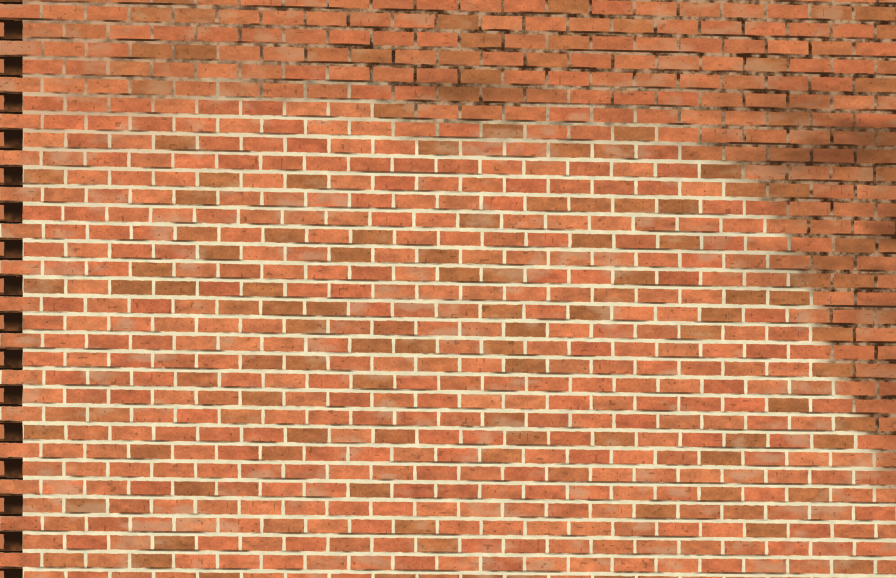
Reproduce this texture procedurally as a Shadertoy shader.

```glsl
// A weathered running-bond brick wall: slightly tilted courses with cream joints,
// sooty joints along the top and right, and a toothed corner at the left.
// Each brick is a box distance in a staggered grid, stained by value noise.
#define COURSES 32.0
#define BRICK_LENGTH 0.0759
#define JOINT_HALF vec2(0.0029, 0.0035)
#define CORNER_X 0.039
#define CLAY vec3(0.82, 0.495, 0.32)
#define CLAY_RED vec3(0.79, 0.42, 0.275)
#define CLAY_BROWN vec3(0.69, 0.43, 0.26)
#define CHALK vec3(0.81, 0.65, 0.51)
#define MORTAR vec3(0.96, 0.91, 0.75)
#define OLD_MORTAR vec3(0.56, 0.42, 0.30)
#define SOOT vec3(0.24, 0.15, 0.09)

float hash(vec2 p) {
    vec3 q = fract(vec3(p.xyx) * 0.1031);
    q += dot(q, q.yzx + 33.33);
    return fract((q.x + q.y) * q.z);
}

float noise(vec2 p) {
    vec2 i = floor(p), f = fract(p);
    f = f * f * (3.0 - 2.0 * f);
    return mix(mix(hash(i), hash(i + vec2(1, 0)), f.x),
               mix(hash(i + vec2(0, 1)), hash(i + vec2(1, 1)), f.x), f.y);
}

float fbm(vec2 p) {
    float sum = 0.0, amp = 0.5;
    for (int i = 0; i < 4; i++) {
        sum += amp * noise(p);
        p = p * 2.03 + 17.1;
        amp *= 0.5;
    }
    return sum / 0.9375;
}

// Soft elliptical stain
float stain(vec2 p, vec2 center, vec2 radius) {
    vec2 d = (p - center) / radius;
    return exp(-dot(d, d));
}

void mainImage(out vec4 fragColor, in vec2 fragCoord) {
    float aa = 0.8 / iResolution.y;
    vec2 p = fragCoord / iResolution.y;
    p.y = 1.0 - p.y; // measured downward from the top

    // Staggered grid; the tilt eases toward the bottom
    float tilt = mix(0.024, 0.008, p.y) * (p.x - 0.777);
    vec2 grid = vec2(0.0, (p.y - 0.35 - tilt) * COURSES + 0.5);
    float course = floor(grid.y);
    float odd = mod(course, 2.0);
    float shift = (hash(vec2(course, 9.0) + 60.0) - 0.5) * 0.08;
    grid.x = (p.x - 0.605) / BRICK_LENGTH + 0.5 * odd + shift;
    vec2 id = floor(grid) + 80.0, f = grid - floor(grid);

    // Brick edge distance with chipped outlines
    vec2 cell = vec2(BRICK_LENGTH, 1.0 / COURSES);
    vec2 edge = min(f, 1.0 - f) * cell - JOINT_HALF;
    float chips = (fbm(p * 110.0) - 0.5) * 0.0022;
    float inside = min(edge.x, edge.y) + chips;
    float brick = smoothstep(-aa, aa, inside);

    // Large-scale weathering
    float cloud = fbm(p * vec2(5.0, 8.0) + 4.0);
    float right = smoothstep(1.05, 1.58, p.x);
    float border = 0.17 + 0.65 * right * right + 0.22 * (cloud - 0.5);
    float aged = 1.0 - smoothstep(-0.05, 0.06, p.y - border);
    float soot = 0.55 * stain(p, vec2(1.48, 0.42), vec2(0.22, 0.09))
               + 0.60 * stain(p, vec2(1.42, 0.24), vec2(0.24, 0.08))
               + 0.45 * stain(p, vec2(0.82, 0.155), vec2(0.30, 0.018))
               + 0.30 * stain(p, vec2(1.55, 0.65), vec2(0.06, 0.28));
    soot *= smoothstep(0.2, 0.75, fbm(p * vec2(9.0, 22.0)));

    // Clay: one tone per brick, blotches, grain and pale bloom
    float tone = hash(id);
    vec3 clay = mix(CLAY, CLAY_RED, 0.8 * hash(id + 31.0));
    clay = mix(clay, CLAY_BROWN, smoothstep(0.62, 0.95, tone));
    clay *= 0.94 + 0.12 * hash(id + 57.0);
    clay *= 0.84 + 0.32 * fbm(p * vec2(50.0, 90.0));
    clay *= 0.95 + 0.10 * noise(p * 330.0);
    float bloom = smoothstep(0.56, 0.8, fbm(p * vec2(18.0, 34.0) + 40.0));
    clay = mix(clay, CHALK, 0.55 * bloom);
    float pits = smoothstep(0.83, 0.95, noise(p * 160.0 + 8.0));
    clay = mix(clay, SOOT, 0.25 * pits);
    clay = mix(clay, CLAY_BROWN, 0.25 * aged);

    // Joints: cream below, dirty above and at the right
    float grit = fbm(p * 75.0 + 12.0);
    vec3 joint = MORTAR * (0.91 + 0.14 * grit);
    vec3 dirty = mix(OLD_MORTAR, SOOT, smoothstep(0.45, 0.8, grit));
    dirty = mix(dirty, CHALK, 0.7 * smoothstep(0.54, 0.3, grit));
    joint = mix(joint, dirty, aged);
    float fade = smoothstep(0.42, 0.18, p.y) * smoothstep(0.7, 0.1, p.x);
    joint = mix(joint, CHALK, 0.6 * fade);
    vec3 color = mix(joint, clay, brick);

    // Broken shadow line under each brick
    float under = (1.0 - f.y) * cell.y - JOINT_HALF.y;
    float line = 1.0 - smoothstep(0.0005, 0.0016 + aa, abs(under + 0.0004));
    line *= smoothstep(0.38, 0.7, fbm(p * vec2(22.0, 34.0) + 70.0));
    color = mix(color, SOOT, line * (0.65 + 0.25 * aged));
    color = mix(color, SOOT, 0.75 * clamp(soot, 0.0, 1.0));

    // Toothed corner: recesses in odd courses beside a thin return wall
    float corner = 1.0 - smoothstep(-aa, aa, p.x - CORNER_X + chips);
    float sliver = 1.0 - smoothstep(-aa, aa, p.x - 0.007 + chips);
    vec3 recess = mix(SOOT * 0.6, CLAY_BROWN * 0.75, smoothstep(0.35, 0.9, f.y) * grit);
    recess = mix(recess, CLAY * 0.92, sliver * brick);
    float open = max(odd, 1.0 - smoothstep(-aa, aa, edge.y + chips));
    color = mix(color, recess, corner * open);

    fragColor = vec4(clamp(color, 0.0, 1.0), 1.0);
}
```
